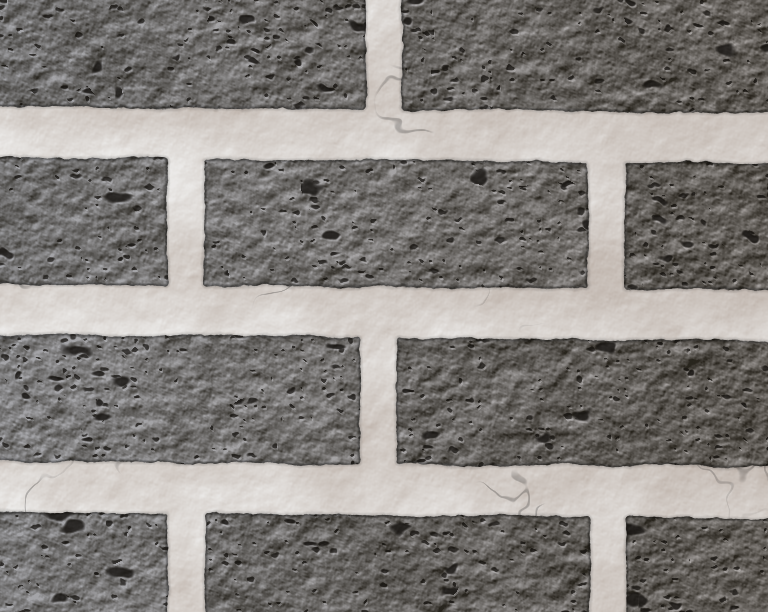
Write a WebGL 2 fragment shader that draws this texture.

```glsl
#version 300 es
precision highp float;

uniform vec2 u_resolution;
out vec4 fragColor;

const vec2 PERIOD = vec2(0.688, 0.29);
const vec2 BRICK_HALF = vec2(0.314, 0.1035);
const vec2 LIGHT_STEP = vec2(-0.0018, 0.0034);
const vec3 BRICK_DARK = vec3(0.21, 0.20, 0.18);
const vec3 BRICK_LIGHT = vec3(0.57, 0.57, 0.58);
const vec3 PIT_COLOR = vec3(0.09, 0.08, 0.07);
const vec3 MORTAR_SHADE = vec3(0.76, 0.72, 0.69);
const vec3 MORTAR_LIGHT = vec3(0.90, 0.89, 0.88);

float hash(vec2 p) {
    return fract(sin(dot(p, vec2(12.9898, 78.233))) * 43758.5453);
}

float noise(vec2 p) {
    vec2 i = floor(p), f = fract(p);
    f = f * f * (3.0 - 2.0 * f);
    return mix(mix(hash(i), hash(i + vec2(1, 0)), f.x),
               mix(hash(i + vec2(0, 1)), hash(i + vec2(1, 1)), f.x), f.y);
}

float fbm(vec2 p) {
    float sum = 0.0, amplitude = 0.5;
    for (int i = 0; i < 4; i++) {
        sum += amplitude * noise(p);
        p = mat2(1.6, 1.2, -1.2, 1.6) * p + 7.3;
        amplitude *= 0.5;
    }
    return sum;
}

float boxDistance(vec2 p, vec2 halfSize, float radius) {
    vec2 q = abs(p) - halfSize + radius;
    return length(max(q, 0.0)) + min(max(q.x, q.y), 0.0) - radius;
}

// Scattered oval holes: 1 inside a hole, 0 on the open surface
float pits(vec2 p, float scale, float density, float seed) {
    vec2 g = p * scale;
    g += 0.35 * (vec2(noise(g * 2.3), noise(g * 2.3 + 31.0)) - 0.5);
    vec2 cell = floor(g);
    float depth = 0.0;
    for (int y = -1; y <= 1; y++)
    for (int x = -1; x <= 1; x++) {
        vec2 id = cell + vec2(x, y);
        vec2 center = id + 0.2 + 0.6 * vec2(hash(id + seed), hash(id + seed + 5.7));
        float size = mix(0.12, 0.36, pow(hash(id + seed + 11.3), 2.0));
        float stretch = mix(0.9, 2.0, hash(id + seed + 17.9));
        float r = length((g - center) * vec2(1.0 / stretch, 1.15)) / size;
        float present = step(hash(id + seed + 23.1), density);
        depth = max(depth, present * (1.0 - smoothstep(0.55, 1.1, r)));
    }
    return depth;
}

float allPits(vec2 p, float wear) {
    float cluster = smoothstep(0.35, 0.75, noise(p * 9.0 + 3.0));
    float fine = pits(p, 62.0, 0.16 + 0.3 * cluster * wear, 1.0);
    float coarse = pits(p, 27.0, 0.04 + 0.28 * cluster * wear, 40.0);
    return max(0.85 * fine, coarse);
}

float brickHeight(vec2 p, float pit) {
    return fbm(p * vec2(42.0, 50.0)) - 0.13 * pit;
}

vec3 brickColor(vec2 p, vec2 id, float side, float edge) {
    float wear = mix(0.4, 1.0, hash(id + 2.0));
    vec2 q = p + 3.0 * hash(id + 9.0);
    float pit = allPits(q, wear);
    float pitTowardLight = allPits(q + LIGHT_STEP, wear);
    float relief = brickHeight(q, pit) - brickHeight(q + LIGHT_STEP, pitTowardLight);
    float tone = 0.69 - 0.25 * side + 0.12 * (hash(id) - 0.5);
    tone += 3.2 * relief + 0.35 * (fbm(q * 13.0) - 0.47);
    tone += 0.22 * (noise(q * 210.0) - 0.5);
    vec3 color = mix(BRICK_DARK, BRICK_LIGHT, clamp(tone, -0.15, 1.2));
    color *= mix(vec3(1.0), vec3(1.02, 0.99, 0.95), side);
    color *= 1.0 - 0.4 * smoothstep(-0.006, 0.0, edge);
    return mix(color, PIT_COLOR, 0.8 * pit);
}

vec3 mortarColor(vec2 p, float slope, float side, float edge, float pixel) {
    float relief = fbm(p * 38.0) - fbm((p + LIGHT_STEP) * 38.0);
    float tone = 0.72 - 0.35 * side + 0.22 * slope + 1.6 * relief;
    tone += 0.7 * (fbm(p * 11.0) - 0.47);
    vec3 color = mix(MORTAR_SHADE, MORTAR_LIGHT, clamp(tone, -0.1, 1.15));
    // Hairline cracks in a few places
    float line = abs(fbm(p * 7.0 + 4.0) - 0.47);
    float crack = 1.0 - smoothstep(0.002, 0.006 + 3.0 * pixel, line);
    color *= 1.0 - 0.22 * crack * smoothstep(0.68, 0.8, noise(p * 6.0 + 19.0));
    return color * (1.0 - 0.14 * (1.0 - smoothstep(0.0, 0.006, edge)));
}

void main() {
    float pixel = 1.0 / u_resolution.y;
    vec2 p = gl_FragCoord.xy * pixel;
    float side = gl_FragCoord.x / u_resolution.x;

    // Running bond with a slight tilt and uneven rows
    vec2 grid = vec2(p.x, p.y + 0.008 * (p.x - 0.627) + 0.09) / PERIOD;
    float row = floor(grid.y);
    float jointX = mix(0.302, 0.624, mod(row, 2.0)) + 0.012 * (hash(vec2(row, 4.0)) - 0.5);
    grid.x -= jointX / PERIOD.x;
    vec2 id = vec2(floor(grid.x), row);
    vec2 local = (fract(grid) - 0.5) * PERIOD;

    // Ragged brick outline
    float edge = boxDistance(local, BRICK_HALF, 0.005);
    edge += 0.006 * (noise(p * 16.0) - 0.5) + 0.007 * (fbm(p * 65.0) - 0.47);
    float slope = sin(6.2832 * local.y / PERIOD.y);

    vec3 brick = brickColor(p, id, side, edge);
    vec3 mortar = mortarColor(p, slope, side, edge, pixel);
    fragColor = vec4(mix(brick, mortar, smoothstep(-0.7 * pixel, 0.7 * pixel, edge)), 1.0);
}
```
